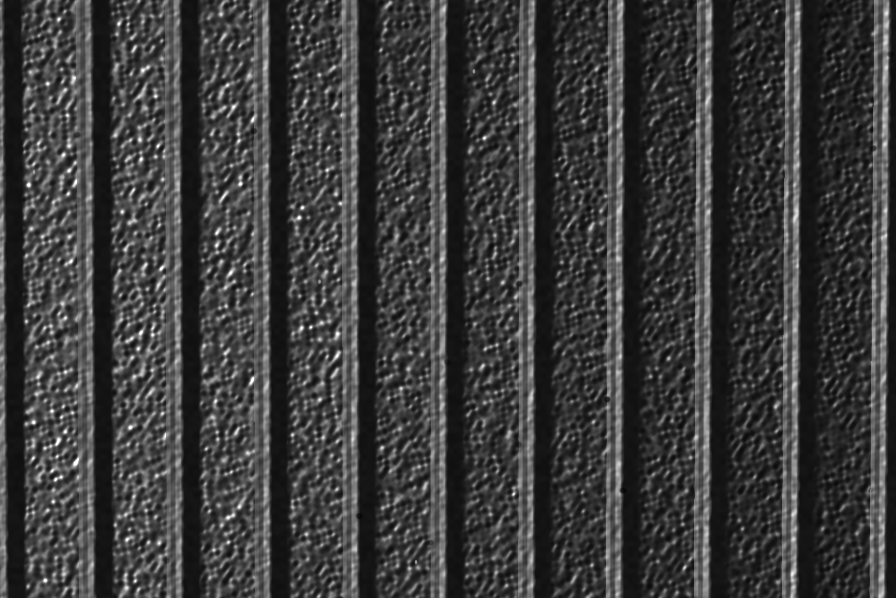
Reproduce this texture procedurally as a WebGL 1 fragment shader.

```glsl
precision highp float;
// Dark grained metal sheet with bright vertical ribs, each casting a black shadow.

uniform vec2 u_resolution;

#define RIB_PERIOD 0.0985    // rib spacing, in canvas widths
#define RIB_START 0.0867     // left edge of the first full rib
#define RIB_WIDTH 0.19       // in rib periods
#define SHADOW_END 0.395     // in rib periods
#define TAPER 0.010          // slight convergence of ribs toward the bottom
#define GRAIN_SCALE 160.0    // grain cells per canvas height
#define GRAIN_CONTRAST 1.75
#define FLOOR_LEFT 0.295
#define FLOOR_RIGHT 0.135
#define SHADOW_TONE 0.06
#define NICKS_PER_RIB 2

float hash(vec2 p) {
  vec3 q = fract(vec3(p.xyx) * 0.1031);
  q += dot(q, q.yzx + 33.33);
  return fract((q.x + q.y) * q.z);
}

float noise(vec2 p) {
  vec2 cell = floor(p);
  vec2 f = fract(p);
  f = f * f * (3.0 - 2.0 * f);
  float low = mix(hash(cell), hash(cell + vec2(1.0, 0.0)), f.x);
  float high = mix(hash(cell + vec2(0.0, 1.0)), hash(cell + 1.0), f.x);
  return mix(low, high, f.y);
}

// Pebbled height field, rotated and stretched into short slanted wrinkles
float grainHeight(vec2 p) {
  vec2 r = mat2(0.83, 0.56, -0.56, 0.83) * p * vec2(1.0, 1.0);
  r.y *= 0.75;
  return 0.8 * noise(r) + 0.4 * noise(r * 0.57 + 17.3);
}

// Side light on the grain: positive on slopes facing the light
float grainRelief(vec2 p) {
  vec2 lightStep = vec2(0.55, -0.35);
  return grainHeight(p + lightStep) - grainHeight(p - lightStep);
}

// Soft-edged band from a to b
float band(float x, float a, float b, float soft) {
  return smoothstep(a - soft, a + soft, x) * (1.0 - smoothstep(b - soft, b + soft, x));
}

// Tone across a rib: lit left lip, darker crown, bright right lip
float ribTone(float t, vec2 p, float lit, float relief, float soft) {
  float leftLip = band(t, -0.01, 0.045, soft);
  float rightLip = band(t, 0.1, 0.165, soft);
  float tone = 0.29 + mix(0.10, 0.2, lit) * leftLip + mix(0.19, 0.28, lit) * rightLip;
  float longWear = noise(p * vec2(90.0, 14.0) + 41.0) - 0.5;
  return tone * exp(0.6 * relief) * (1.0 + 0.2 * longWear);
}

// Small dark chips scattered along one rib
float nickMask(float t, float y, float rib) {
  float mask = 0.0;
  for (int i = 0; i < NICKS_PER_RIB; i++) {
    vec2 seed = vec2(rib + 20.0, float(i) * 7.0 + 3.0);
    float side = step(0.5, hash(seed + 5.0)) * RIB_WIDTH;
    vec2 d = vec2((t - side) / 0.055, (y - hash(seed)) / 0.007);
    mask = max(mask, (1.0 - smoothstep(0.4, 1.0, length(d))) * hash(seed + 9.0));
  }
  return mask;
}

// Rare pale flecks of dust
float dustMask(vec2 p) {
  vec2 q = p * 22.0;
  vec2 cell = floor(q);
  vec2 center = 0.2 + 0.6 * vec2(hash(cell + 3.1), hash(cell + 8.7));
  float dist = length((fract(q) - center) * vec2(1.3, 0.8));
  return step(0.99, hash(cell + 60.0)) * (1.0 - smoothstep(0.03, 0.09, dist));
}

void main() {
  vec2 uv = gl_FragCoord.xy / u_resolution;
  vec2 p = gl_FragCoord.xy / u_resolution.y;

  // Position within the repeat, with slightly uneven edges
  float x = 0.45 + (uv.x - 0.45) * (1.0 - TAPER * (uv.y - 0.5));
  float phase = (x - RIB_START) / RIB_PERIOD;
  float rib = floor(phase);
  float t = fract(phase);
  float pixel = 1.0 / (u_resolution.x * RIB_PERIOD);
  float soft = max(0.7 * pixel, 0.014);
  float ragged = t + 0.016 * (noise(vec2(rib * 9.0, p.y * 75.0)) - 0.5);

  // Grained floor, brightest at the left and just below mid-height
  float base = mix(FLOOR_LEFT, FLOOR_RIGHT, smoothstep(-0.15, 1.05, uv.x));
  base *= 1.06 - 0.5 * (uv.y - 0.42) * (uv.y - 0.42);
  base *= 0.95 + 0.1 * noise(p * 9.0);
  base *= mix(1.0, 0.75 + 0.4 * t, uv.x);
  float relief = grainRelief(p * GRAIN_SCALE);
  float tone = base * exp(GRAIN_CONTRAST * relief);
  tone = mix(tone, 0.7, 0.8 * dustMask(p));

  // Shadow, with a softer far edge where the light fades
  float shadowTone = SHADOW_TONE + 0.03 * noise(p * 110.0);
  float fade = mix(0.03, 0.08, uv.x);
  float floorMask = smoothstep(SHADOW_END - fade, SHADOW_END + fade, ragged);
  tone = mix(shadowTone, tone, floorMask);

  // Rib on top; its left edge also blends across the repeat boundary
  float ribMask = 1.0 - smoothstep(RIB_WIDTH - 2.0 * soft, RIB_WIDTH + soft, ragged);
  ribMask = max(ribMask, smoothstep(1.0 - soft, 1.0 + soft, ragged));
  float ribT = t > 0.5 ? t - 1.0 : t;
  tone = mix(tone, ribTone(ribT, p, uv.x, relief, soft), ribMask);
  tone *= 1.0 - 0.75 * nickMask(ribT, uv.y, floor(phase + 0.5));

  gl_FragColor = vec4(vec3(clamp(tone, 0.0, 1.0)), 1.0);
}
```
